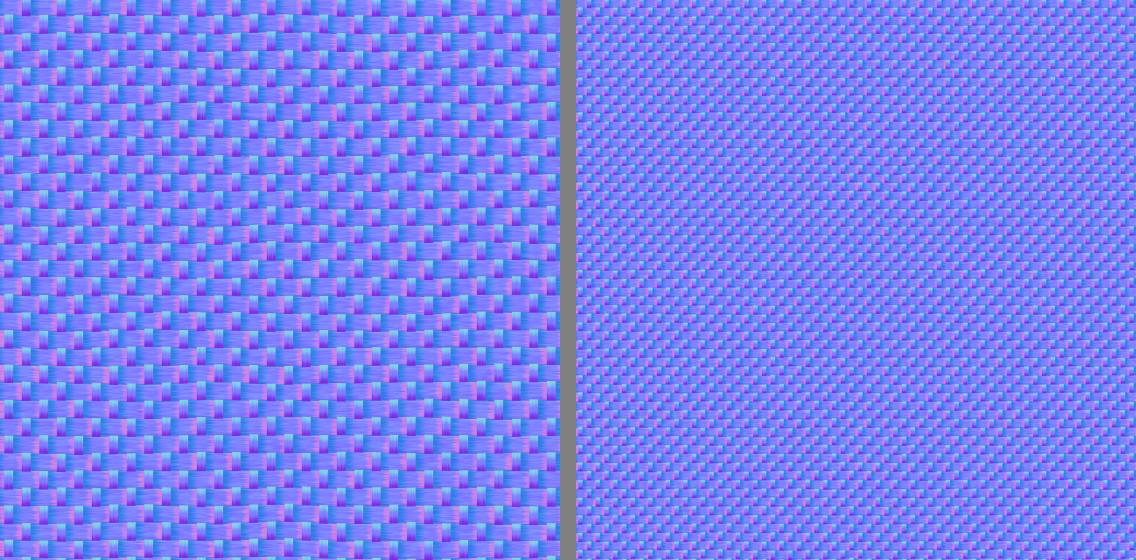
Left, the tile; right, the same tile 2 across and 2 down.
A Shadertoy shader for this texture map:

```glsl
// Tangent-space normal map of a plain basket weave: narrow upright strips over wide flat bands.
const float THREADS = 32.0;                      // columns and rows across the tile (even)
const float ROW_SHIFT = 0.11;                    // vertical phase of the rows, in cells
const vec2 STRIP_HALF = vec2(0.25, 0.53);        // half size of an upright strip, in cells
const float BAND_HALF = 0.48;                    // half height of a band, in cells
const float WOBBLE = 0.16;                       // slow waviness of the rows
const float JITTER = 0.07;                       // height offset between single pieces
const vec2 BAND_FIBRES = vec2(1.5, 13.0);        // fibre frequency per cell, along x and y
const vec2 STRIP_FIBRES = vec2(14.0, 1.0);
const float FIBRE_RELIEF = 0.22;
const vec3 GAP_COLOUR = vec3(0.34, 0.47, 0.87);

float hash(vec2 cell) {
    vec3 h = fract(cell.xyx * vec3(0.1031, 0.1030, 0.0973));
    h += dot(h, h.yzx + 33.33);
    return fract((h.x + h.y) * h.z);
}

// Value noise that wraps after a whole number of cells
float noise(vec2 q, vec2 period) {
    vec2 i = floor(q), f = fract(q);
    f = f * f * (3.0 - 2.0 * f);
    vec2 a = mod(i, period), b = mod(i + 1.0, period);
    return mix(mix(hash(a), hash(vec2(b.x, a.y)), f.x),
               mix(hash(vec2(a.x, b.y)), hash(b), f.x), f.y);
}

float tiledNoise(vec2 p, vec2 frequency) {
    return noise(p * frequency, THREADS * frequency);
}

float pieceJitter(vec2 id) {
    return JITTER * (hash(mod(id, THREADS) + 7.0) - 0.5);
}

// Nearest integer of the same parity as the given one
float nearestParity(float x, float parity) {
    return parity + 2.0 * floor((x - parity) * 0.5 + 0.5);
}

float coverage(float dist, float pixel) {
    return clamp(0.5 - dist / pixel, 0.0, 1.0);
}

vec3 encodeNormal(vec2 slope) {
    return normalize(vec3(slope, 1.0)) * 0.5 + 0.5;
}

vec3 bandColour(vec2 local, vec2 p, float id) {
    float fibre = tiledNoise(p, BAND_FIBRES) - 0.5;
    float fine = tiledNoise(p + 5.0, BAND_FIBRES * 2.0) - 0.5;
    float along = local.x / (1.0 - STRIP_HALF.x);
    float ragged = along + 0.3 * fibre + 0.12 * (id - 0.5);
    // The left end dips gradually, the right end falls off abruptly
    float slopeX = -0.85 * smoothstep(0.15, 1.05, -along - 0.12 * fibre)
                 + 0.72 * smoothstep(0.48, 0.85, ragged) * mix(0.7, 1.1, id);
    float rim = smoothstep(0.32, BAND_HALF, abs(local.y)) * sign(local.y);
    float slopeY = 0.02 + 0.16 * rim + FIBRE_RELIEF * (fibre + 0.7 * fine);
    return encodeNormal(vec2(slopeX + 0.1 * fine, slopeY));
}

vec3 stripColour(vec2 local, vec2 p) {
    float fibre = tiledNoise(p, STRIP_FIBRES) - 0.5;
    float along = local.y / STRIP_HALF.y + 0.2 * fibre;
    float slopeY = 0.85 * smoothstep(0.05, 0.95, along)
                 - 0.85 * smoothstep(0.05, 1.0, -along);
    float rim = smoothstep(0.17, STRIP_HALF.x, abs(local.x)) * sign(local.x);
    return encodeNormal(vec2(0.12 * rim + FIBRE_RELIEF * fibre, slopeY));
}

void mainImage(out vec4 fragColor, in vec2 fragCoord) {
    vec2 p = fragCoord / iResolution.xy * THREADS - vec2(0.0, ROW_SHIFT);
    float pixel = THREADS / min(iResolution.x, iResolution.y);
    p.y += WOBBLE * (tiledNoise(p, vec2(0.25, 0.5)) - 0.5);

    // Bands: centred on cells of odd parity
    float row = floor(p.y);
    vec2 bandId = vec2(nearestParity(p.x - 0.5, row + 1.0), row);
    vec2 band = p - bandId - 0.5;
    band.y += pieceJitter(bandId);
    vec3 colour = mix(GAP_COLOUR, bandColour(band, p, hash(mod(bandId, THREADS))),
                      coverage(abs(band.y) - BAND_HALF, pixel));

    // Strips: centred on cells of even parity, lying over the band ends
    float column = floor(p.x);
    vec2 stripId = vec2(column, nearestParity(p.y - 0.5, column));
    vec2 strip = p - stripId - 0.5;
    strip.y += pieceJitter(stripId);
    vec2 outside = abs(strip) - STRIP_HALF;
    colour = mix(colour, stripColour(strip, p),
                 coverage(max(outside.x, outside.y), pixel));

    fragColor = vec4(colour, 1.0);
}
```
